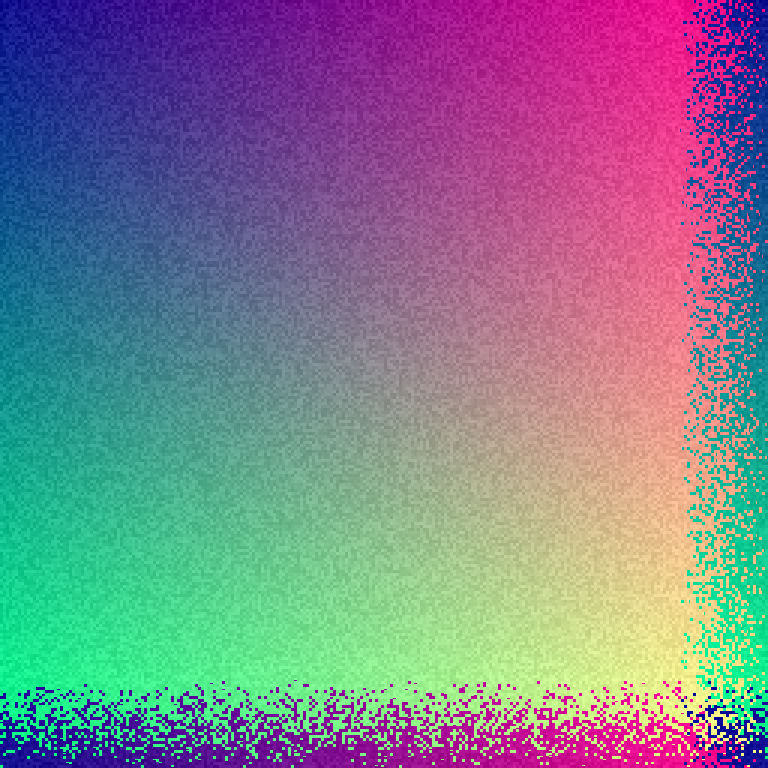
A WebGL 1 fragment shader for this background:

```glsl
precision highp float;

uniform vec2 u_resolution;

const float GRAIN_CELLS = 256.0;    // grain cells across the canvas
const float GRAIN_STRENGTH = 0.115; // largest brightness added by the grain
const float BASE_BLUE = 0.5;

// Random value from 0 to 1 for each cell
float cellHash(vec2 cell) {
  vec3 p = fract(cell.xyx * 0.1031);
  p += dot(p, p.yzx + 33.33);
  return fract((p.x + p.y) * p.z);
}

void main() {
  vec2 uv = gl_FragCoord.xy / u_resolution;

  // Red grows to the right, green grows downward
  vec3 ramp = vec3(uv.x, 1.0 - uv.y, BASE_BLUE);

  // One grain value is shared by all channels
  float grain = GRAIN_STRENGTH * cellHash(floor(uv * GRAIN_CELLS));

  // Overflowing channels wrap to dark, scattering the right and bottom bands
  gl_FragColor = vec4(fract(ramp + grain), 1.0);
}
```
